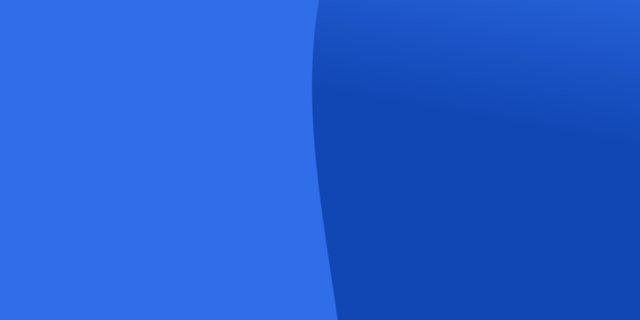
Give the GLSL for this background, as a Shadertoy shader.

```glsl
// Horizontal position of the curved boundary at height y
float boundaryX(float y) {
    float d = 0.73 - y;
    return 0.975 + d * d * (0.26 - 0.15 * d);
}

void mainImage(out vec4 fragColor, in vec2 fragCoord) {
    vec2 p = fragCoord / iResolution.y;
    p.x *= 2.0 * iResolution.y / iResolution.x;

    vec3 brightBlue = vec3(0.188, 0.431, 0.912);
    vec3 deepBlue = vec3(0.067, 0.278, 0.71);

    // Tilted sheen across the top of the dark panel
    float sheen = clamp((p.y + 0.18 * p.x - 0.903) / 0.7, 0.0, 1.0);
    vec3 panel = mix(deepBlue, brightBlue, sheen);

    // Smooth curved edge between the flat field and the panel
    float pixel = 1.0 / iResolution.y;
    float inside = smoothstep(-pixel, pixel, p.x - boundaryX(p.y));
    fragColor = vec4(mix(brightBlue, panel, inside), 1.0);
}
```
